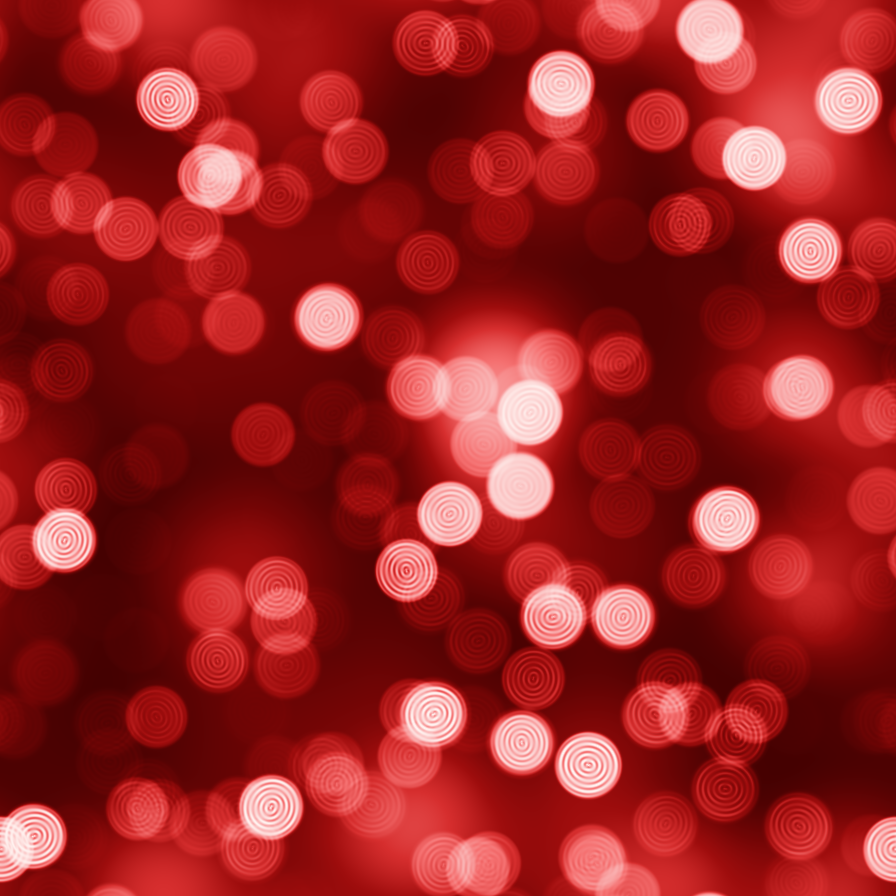
This background is drawn by a WebGL 2 fragment shader. Its source:

```glsl
#version 300 es
precision highp float;

uniform vec2 u_resolution;
out vec4 fragColor;

// Colour ramp from shadow to highlight
const int RAMP_STEPS = 7;
const vec3 RAMP[8] = vec3[8](
  vec3(0.22, 0.00, 0.00), vec3(0.32, 0.01, 0.01),
  vec3(0.45, 0.02, 0.02), vec3(0.62, 0.05, 0.05),
  vec3(0.84, 0.18, 0.18), vec3(0.96, 0.44, 0.44),
  vec3(0.98, 0.73, 0.73), vec3(1.00, 0.95, 0.94));

// Soft background glow
const float BASE_TONE = 0.06;
const int BROAD_CELLS = 4;
const float BROAD_STRENGTH = 0.32;
const int BLOB_CELLS = 7;
const float BLOB_STRENGTH = 0.50;

// Light discs, sizes as fractions of the canvas
const int DISC_LAYERS = 3;
const int FIRST_DISC_CELLS = 7;
const float DISC_RADIUS = 0.0355;
const float RADIUS_SPREAD = 0.0015;
const float SHARP_EDGE = 0.003;
const float SOFT_EDGE = 0.009;
const float DIM_LEVEL = 0.43;
const float BRIGHT_BOOST = 0.38;
const float BRIGHT_START = 0.84;
const float BRIGHT_FULL = 0.93;

// Fine rings inside the discs
const float RING_COUNT = 6.0;
const float FAINT_RINGS = 0.05;
const float STRONG_RINGS = 0.32;
const float RING_WARP = 0.02;

const float TAU = 6.28319;

// Integer hash: three values in 0..1 for a cell and a seed
vec3 hash3(ivec2 cell, int seed) {
  uvec3 v = uvec3(cell, seed) * 1664525u + 1013904223u;
  v.x += v.y * v.z; v.y += v.z * v.x; v.z += v.x * v.y;
  v ^= v >> 16u;
  v.x += v.y * v.z; v.y += v.z * v.x; v.z += v.x * v.y;
  return vec3(v >> 8u) / 16777216.0;
}

// Lays light over a tone without exceeding white
float screenBlend(float tone, float light) {
  return 1.0 - (1.0 - tone) * (1.0 - clamp(light, 0.0, 1.0));
}

// Wide blurred spot that fades out within one cell
float blob(vec2 offset, float radius, float strength) {
  float fade = max(1.0 - dot(offset, offset) / (radius * radius), 0.0);
  return strength * fade * fade;
}

// Translucent disc with broken concentric rings
float disc(vec2 offset, float brightness, vec3 traits, float pixel) {
  float radius = DISC_RADIUS + RADIUS_SPREAD * (2.0 * traits.x - 1.0);
  float edge = max(mix(SHARP_EDGE, SOFT_EDGE, traits.y * traits.y), pixel);
  float dist = length(offset);
  float mask = 1.0 - smoothstep(radius - edge, radius + edge, dist);
  float level = DIM_LEVEL * brightness
    + BRIGHT_BOOST * smoothstep(BRIGHT_START, BRIGHT_FULL, brightness);

  float angle = atan(offset.y, offset.x + 1e-6);
  float phase = TAU * traits.x;
  float depth = dist / radius + RING_WARP * sin(2.0 * angle + phase);
  float breakup = 0.7 + 0.3 * sin(3.0 * angle + phase + 9.0 * depth);
  float resolved = smoothstep(1.5, 2.5, radius / (RING_COUNT * pixel));
  float contrast = mix(FAINT_RINGS, STRONG_RINGS, traits.z) * resolved;
  float rings = contrast * breakup * cos(TAU * RING_COUNT * depth);
  return mask * level * (1.0 + rings);
}

// Adds one wrapping grid of scattered lights to the tone
float scatter(float tone, vec2 uv, int cells, float strength, bool isDisc, float pixel) {
  float count = float(cells);
  ivec2 home = ivec2(floor(uv * count));
  for (int y = -1; y <= 1; y++) {
    for (int x = -1; x <= 1; x++) {
      ivec2 cell = home + ivec2(x, y);
      ivec2 wrapped = (cell + cells) % cells;
      int seed = cells + (isDisc ? 40 : 10);
      vec3 spot = hash3(wrapped, seed);
      vec2 offset = uv - (vec2(cell) + spot.xy) / count;
      float light = isDisc
        ? disc(offset, spot.z, hash3(wrapped, seed + 100), pixel)
        : blob(offset, 1.0 / count, strength * spot.z * spot.z);
      tone = screenBlend(tone, light);
    }
  }
  return tone;
}

vec3 rampColour(float tone) {
  vec3 colour = RAMP[0];
  for (int i = 1; i <= RAMP_STEPS; i++) {
    float blend = clamp(tone * float(RAMP_STEPS) - float(i - 1), 0.0, 1.0);
    colour = mix(colour, RAMP[i], blend);
  }
  return colour;
}

void main() {
  vec2 uv = gl_FragCoord.xy / u_resolution;
  float pixel = 1.0 / min(u_resolution.x, u_resolution.y);

  float tone = scatter(BASE_TONE, uv, BROAD_CELLS, BROAD_STRENGTH, false, pixel);
  tone = scatter(tone, uv, BLOB_CELLS, BLOB_STRENGTH, false, pixel);
  for (int layer = 0; layer < DISC_LAYERS; layer++) {
    tone = scatter(tone, uv, FIRST_DISC_CELLS + layer, 1.0, true, pixel);
  }
  fragColor = vec4(rampColour(tone), 1.0);
}
```
